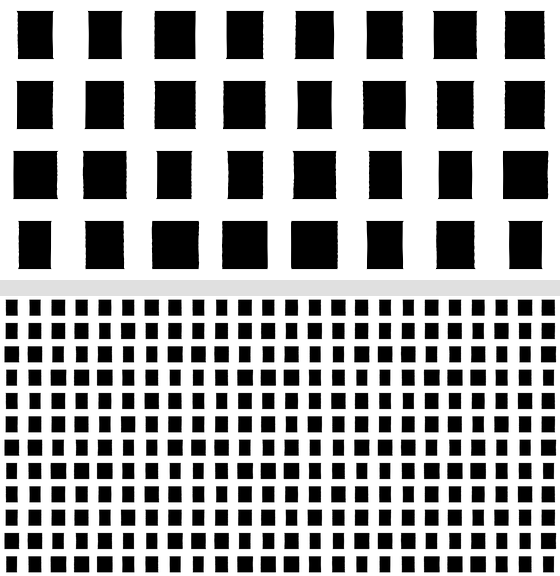
Top: one tile. Bottom: repeated 3 by 3.
Write a WebGL 1 fragment shader that draws this pattern.

```glsl
precision highp float;

uniform vec2 u_resolution;

#define GRID vec2(8.0, 4.0)
#define HALF_HEIGHT 0.34375
#define MIN_HALF_WIDTH 0.224
#define MAX_HALF_WIDTH 0.342
#define CENTRE_SHIFT 0.008
#define SIDE_BOW 0.008
#define SIDE_GRAIN 0.007
#define CORNER_FLARE 0.014
#define CHIP_DEPTH 0.018
#define INK vec3(0.0)
#define PAPER vec3(1.0)

float hash(vec2 p) {
  vec3 q = fract(vec3(p.xyx) * 0.1031);
  q += dot(q, q.yzx + 33.33);
  return fract((q.x + q.y) * q.z);
}

// Smooth one-dimensional noise, one independent strip per seed
float noise(float x, float seed) {
  float i = floor(x);
  float f = fract(x);
  f = f * f * (3.0 - 2.0 * f);
  return mix(hash(vec2(i, seed)), hash(vec2(i + 1.0, seed)), f);
}

// Uneven offset of a vertical side, with flared or rounded corners
float sideWear(float y, float seed, float wide) {
  float bow = noise(y * 4.0 + 8.0, seed) - 0.5;
  float roughness = step(0.5, hash(vec2(seed, 3.0)));
  float grain = (noise(y * 40.0 + 60.0, seed + 5.0) - 0.5) * roughness;
  float corner = smoothstep(HALF_HEIGHT - 0.03, HALF_HEIGHT, abs(y));
  float end = hash(vec2(seed, 7.0 + step(0.0, y)));
  float flare = mix(end, -0.6 * end, wide);
  return SIDE_BOW * bow + SIDE_GRAIN * grain + CORNER_FLARE * flare * corner;
}

// Shallow ragged bite out of the top edge
float topChip(float x, float seed) {
  float centre = (hash(vec2(seed, 11.0)) - 0.5) * 0.35;
  float reach = mix(0.06, 0.2, hash(vec2(seed, 13.0)));
  float bite = 1.0 - smoothstep(reach - 0.03, reach, abs(x - centre));
  return CHIP_DEPTH * bite * smoothstep(0.2, 0.6, noise(x * 22.0 + 30.0, seed));
}

// Signed distance to the worn block inside its cell
float wornBlock(vec2 p, vec2 cell) {
  float seed = cell.x * 17.0 + cell.y * 151.0 + 23.0;
  float size = hash(vec2(seed, 1.0));
  float wide = step(0.8, size);
  float halfWidth = mix(MIN_HALF_WIDTH, MAX_HALF_WIDTH, size);
  p.x -= (hash(vec2(seed, 2.0)) - 0.5) * 2.0 * CENTRE_SHIFT;

  float sideSeed = seed + 400.0 * step(0.0, p.x);
  float dx = abs(p.x) - halfWidth - sideWear(p.y, sideSeed, wide);
  float chipped = wide * step(0.4, hash(vec2(seed, 9.0)));
  float dy = abs(p.y) - HALF_HEIGHT;
  dy += chipped * step(0.0, p.y) * topChip(p.x, seed);
  return max(dx, dy);
}

void main() {
  vec2 grid = gl_FragCoord.xy / u_resolution * GRID;
  vec2 cell = mod(floor(grid), GRID);
  vec2 p = fract(grid) - 0.5;

  float pixel = GRID.y / u_resolution.y;
  float cover = clamp(0.5 - wornBlock(p, cell) / pixel, 0.0, 1.0);
  gl_FragColor = vec4(mix(PAPER, INK, cover), 1.0);
}
```
